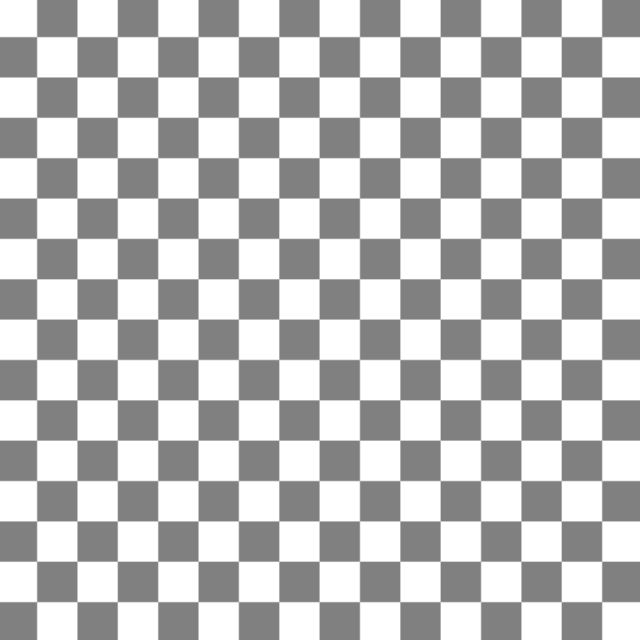
This pattern is drawn by a three.js fragment shader. Its source:

```glsl
varying vec2 vUv;

const vec3 GRAY = vec3(0.5);
const vec3 WHITE = vec3(1.0);
const float CELL_SIZE = 0.06306;
const float EDGE_WIDTH = 0.0024;
const vec2 CENTER_CORNER = vec2(0.4994, 0.5006);

// Signed distance to the nearest cell border, alternating sign per cell
vec2 stripeDistance(vec2 p, float cellSize) {
  return (abs(mod(p / cellSize - 0.5, 2.0) - 1.0) - 0.5) * cellSize;
}

// 1 on cells where both stripe signs agree, 0 elsewhere, with soft borders
float checker(vec2 p, float cellSize, float edgeWidth) {
  vec2 stripes = clamp(stripeDistance(p, cellSize) * 2.0 / edgeWidth, -1.0, 1.0);
  return 0.5 + 0.5 * stripes.x * stripes.y;
}

void main() {
  float grayMask = checker(vUv - CENTER_CORNER, CELL_SIZE, EDGE_WIDTH);
  gl_FragColor = vec4(mix(WHITE, GRAY, grayMask), 1.0);
}
```
